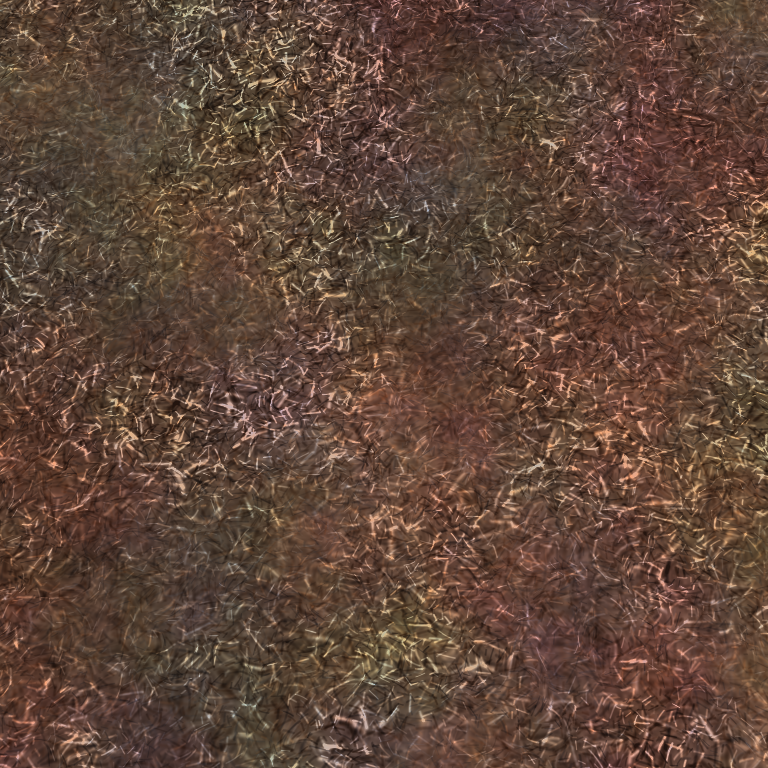
This texture is drawn by a three.js fragment shader. Its source:

```glsl
varying vec2 vUv;

const vec3 BROWN = vec3(0.343, 0.254, 0.211);
const vec3 TONE_SLOPE = vec3(0.92, 1.05, 1.12); // highlights fade toward grey
const vec3 RUST_SHIFT = vec3(0.16, -0.03, -0.26);
const vec3 ROSE_SHIFT = vec3(0.06, -0.10, 0.07);

vec3 hash3(vec2 cell, float seed) {
  vec3 p = fract(vec3(cell.xyx + seed * 17.3) * vec3(0.1031, 0.1030, 0.0973));
  p += dot(p, p.yxz + 33.33);
  return fract((p.xxy + p.yzz) * p.zyx);
}

float valueNoise(vec2 p, float seed) {
  vec2 cell = floor(p);
  vec2 f = fract(p);
  f = f * f * (3.0 - 2.0 * f);
  float low = mix(hash3(cell, seed).x, hash3(cell + vec2(1.0, 0.0), seed).x, f.x);
  float high = mix(hash3(cell + vec2(0.0, 1.0), seed).x, hash3(cell + 1.0, seed).x, f.x);
  return mix(low, high, f.y);
}

// Layered noise, centred on zero
float mottle(vec2 p, float seed) {
  float sum = 0.0;
  float gain = 0.55;
  for (int i = 0; i < 4; i++) {
    sum += gain * (valueNoise(p, seed + float(i)) - 0.5);
    p = mat2(0.8, 0.6, -0.6, 0.8) * p * 2.1;
    gain *= 0.6;
  }
  return sum;
}

vec2 direction(float angle) {
  return vec2(cos(angle), sin(angle));
}

// Soft line through the origin: 1 on its axis, 0 at its edge
float strand(vec2 p, vec2 along, float halfLength, float width) {
  float t = clamp(dot(p, along), -halfLength, halfLength);
  return 1.0 - smoothstep(0.0, width, length(p - along * t));
}

// One layer of scattered fibres: x is lightness, y is warmth
vec2 fibres(vec2 p, float flow, float seed) {
  vec2 cell = floor(p);
  vec2 sum = vec2(0.0);
  for (int y = -1; y <= 1; y++) {
    for (int x = -1; x <= 1; x++) {
      vec2 id = cell + vec2(float(x), float(y));
      vec3 place = hash3(id, seed);
      vec3 look = hash3(id, seed + 5.7);
      vec2 along = direction(flow + (place.z - 0.5) * 2.8);
      float halfLength = mix(0.2, 0.75, look.y);
      float mask = strand(p - id - place.xy, along, halfLength, mix(0.13, 0.21, look.z));
      float tone = mix(-0.45, 0.95, look.x * look.x);
      sum += mask * vec2(tone, look.z - 0.5);
    }
  }
  return sum;
}

// Sparse, faint scratches across the whole surface
float scratches(vec2 p) {
  float sum = 0.0;
  for (int i = 0; i < 7; i++) {
    vec3 place = hash3(vec2(float(i), 3.0), 41.0);
    vec3 look = hash3(vec2(float(i), 8.0), 43.0);
    vec2 along = direction(mix(-1.1, -0.3, place.z));
    float worn = valueNoise(p * 28.0, 60.0 + float(i));
    sum += strand(p - place.xy, along, mix(0.04, 0.15, look.x), 0.0022) * worn;
  }
  return sum;
}

void main() {
  // Fibres grow slightly coarser toward the bottom and bend a little
  vec2 p = (vUv - vec2(0.5, 0.0)) * mix(0.8, 1.12, vUv.y) + 2.0;
  vec2 bend = vec2(valueNoise(p * 38.0, 1.0), valueNoise(p * 38.0, 2.0)) - 0.5;
  p += bend * 0.009;

  // Broad patches of shade, hue and fibre density
  float shade = mottle(vUv * 5.0, 11.0);
  float rust = mottle(vUv * 4.0, 21.0);
  float rose = mottle(vUv * 6.0, 31.0);
  float density = clamp(0.72 + 1.5 * mottle(vUv * 7.0, 36.0), 0.3, 1.25);
  float flow = 0.95 + 2.2 * mottle(vUv * 3.0, 39.0);

  // Crossing fibres from coarse to fine
  vec2 weave = vec2(0.0);
  float scale = 42.0;
  for (int i = 0; i < 6; i++) {
    vec2 turned = mat2(0.8, 0.6, -0.6, 0.8) * p;
    weave += fibres(mix(p, turned, mod(float(i), 2.0)) * scale, flow, float(i) * 3.1);
    scale *= 1.2;
  }

  // Fine grain between the fibres
  float grain = valueNoise(p * 150.0, 51.0) + valueNoise(p * 235.0, 52.0) - 1.0;

  float relief = weave.x * density + 0.3 * grain + 0.55 * shade + 0.3 * scratches(vUv);
  vec3 hue = RUST_SHIFT * (1.5 * rust + 0.6 * weave.y) + ROSE_SHIFT * 2.2 * rose;
  vec3 color = BROWN * exp(clamp(relief, -1.1, 0.95) * TONE_SLOPE + hue);
  gl_FragColor = vec4(color, 1.0);
}
```
